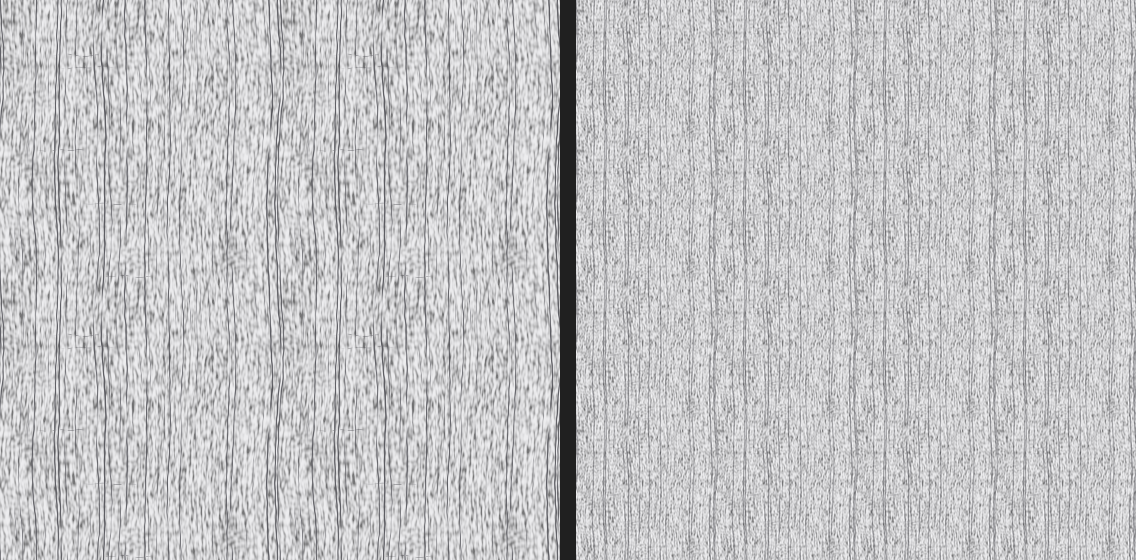
Left: one tile. Right: repeated 2 by 2.
Reproduce this texture procedurally as a Shadertoy shader.

```glsl
const float TILES = 2.0;
const int CRACKS = 42;
const int CROSS_CRACKS = 5;
const vec3 CRACK_COLOUR = vec3(0.30, 0.30, 0.325);
const vec3 WOOD_TINT = vec3(0.998, 0.998, 1.006);

float hash(vec2 p) {
    return fract(sin(dot(p, vec2(127.1, 311.7))) * 43758.5453);
}

// Slope of a random unit gradient at a lattice corner, seen from offset
float corner(vec2 cell, vec2 offset, vec2 cells, float seed) {
    float angle = 6.28318 * hash(mod(cell, cells) + seed * vec2(17.3, 9.1));
    return dot(vec2(cos(angle), sin(angle)), offset);
}

// Gradient noise that wraps after one unit of p
float noise(vec2 p, vec2 cells, float seed) {
    p *= cells;
    vec2 c = floor(p), f = p - c;
    vec2 u = f * f * f * (f * (f * 6.0 - 15.0) + 10.0);
    vec2 e = vec2(1.0, 0.0);
    float low = mix(corner(c, f, cells, seed), corner(c + e.xy, f - e.xy, cells, seed), u.x);
    float high = mix(corner(c + e.yx, f - e.yx, cells, seed), corner(c + e.xx, f - e.xx, cells, seed), u.x);
    return mix(low, high, u.y);
}

float wave(float t, float cells, float seed) {
    return noise(vec2(0.5, t), vec2(1.0, cells), seed);
}

float wrapDist(float d) {
    return fract(d + 0.5) - 0.5;
}

float stroke(float d, float halfWidth, float pixel) {
    return 1.0 - smoothstep(halfWidth - 0.5 * pixel, halfWidth + 0.6 * pixel, abs(d));
}

// Fine upright dashes and streaks, breaking into curly flecks at rough spots
float grain(vec2 p, float rough) {
    float dashes = 0.8 * noise(p, vec2(103.0, 19.0), 1.0)
                 + 0.75 * noise(p, vec2(127.0, 45.0), 2.0);
    float streaks = 0.4 * noise(p, vec2(83.0, 5.0), 4.0);
    float flecks = 1.15 * noise(p, vec2(83.0, 59.0), 3.0);
    return mix(dashes + streaks, flecks, 0.6 * rough) / 0.25;
}

// Long upright cracks that wander, fade and vary in weight
float longCracks(vec2 p, float pixel) {
    float cover = 0.0;
    for (int i = 0; i < CRACKS; i++) {
        float id = float(i);
        float weight = hash(vec2(id, 5.0));
        weight *= weight;
        float x = (id + 0.7 * hash(vec2(id, 3.0))) / float(CRACKS);
        float d = wrapDist(p.x - x);
        if (abs(d) > 0.02) continue;
        d += 0.010 * wave(p.y, 3.0, id + 20.0) + 0.0025 * wave(p.y, 27.0, id + 60.0);
        float fade = smoothstep(-0.15, 0.25, wave(p.y, 5.0, id + 100.0) + 0.5 * weight - 0.1);
        float line = stroke(d, mix(0.0009, 0.0021, weight), pixel);
        cover = max(cover, line * fade * mix(0.6, 1.0, weight));
    }
    return cover;
}

// Faint broken cracks running across the grain
float crossCracks(vec2 p, float pixel) {
    float cover = 0.0;
    for (int i = 0; i < CROSS_CRACKS; i++) {
        float id = float(i);
        float y = (id + 0.8 * hash(vec2(id, 41.0))) / float(CROSS_CRACKS);
        float x = 0.15 + 0.35 * hash(vec2(id, 47.0));
        float d = wrapDist(p.y - y) + 0.012 * wave(p.x, 15.0, id + 150.0);
        float reach = 1.0 - smoothstep(0.05, 0.11, abs(wrapDist(p.x - x)));
        float broken = smoothstep(-0.15, 0.1, wave(p.x, 37.0, id + 170.0));
        cover = max(cover, stroke(d, 0.0012, pixel) * reach * broken);
    }
    return 0.5 * cover;
}

void mainImage(out vec4 fragColor, in vec2 fragCoord) {
    vec2 p = TILES * fragCoord / iResolution.xy;
    float pixel = TILES / iResolution.y;

    // Bend the grain gently sideways
    vec2 bent = p;
    bent.x += 0.03 * noise(p, vec2(3.0, 2.0), 7.0) + 0.003 * noise(p, vec2(19.0, 13.0), 8.0);

    // Weathered tone: bright ground with a long dark tail
    float rough = smoothstep(0.15, 0.42, noise(p, vec2(6.0, 7.0), 9.0));
    float z = grain(bent, rough) + 0.25 * rough + 0.7 * noise(p, vec2(7.0, 4.0), 10.0);
    z = clamp(z, -2.0, 2.6);
    float tone = 0.83 - 0.09 * z - 0.02 * z * z;
    vec3 colour = tone * WOOD_TINT;

    // Cracks on top
    float cracks = max(longCracks(bent, pixel), crossCracks(p, pixel));
    colour = mix(colour, min(colour, CRACK_COLOUR), 0.9 * cracks);
    fragColor = vec4(colour, 1.0);
}
```
